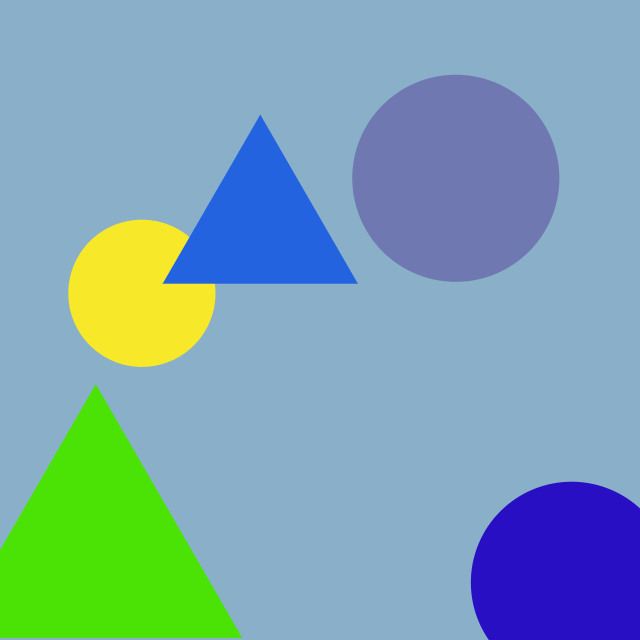
A Shadertoy shader for this background:

```glsl
const vec3 SKY = vec3(0.54, 0.69, 0.79);
const vec3 LILAC = vec3(0.44, 0.47, 0.70);
const vec3 YELLOW = vec3(0.97, 0.91, 0.16);
const vec3 BLUE = vec3(0.14, 0.39, 0.88);
const vec3 GREEN = vec3(0.29, 0.89, 0.02);
const vec3 INDIGO = vec3(0.16, 0.06, 0.77);

float circleDistance(vec2 p, vec2 center, float radius) {
    return length(p - center) - radius;
}

// Upright equilateral triangle, sized by its circumradius
float triangleDistance(vec2 p, vec2 center, float circumradius) {
    vec2 q = p - center;
    float slope = dot(vec2(abs(q.x), q.y), vec2(0.866025, 0.5));
    return max(slope, -q.y) - 0.5 * circumradius;
}

// Lay a flat colour inside a shape, with a soft edge one pixel wide
vec3 paint(vec3 base, vec3 ink, float dist, float pixel) {
    return mix(base, ink, clamp(0.5 - dist / pixel, 0.0, 1.0));
}

void mainImage(out vec4 fragColor, in vec2 fragCoord) {
    vec2 p = fragCoord / iResolution.xy;
    float pixel = 1.0 / min(iResolution.x, iResolution.y);
    vec3 color = SKY;

    // Circles
    color = paint(color, LILAC, circleDistance(p, vec2(0.7122, 0.7214), 0.1618), pixel);
    color = paint(color, YELLOW, circleDistance(p, vec2(0.2217, 0.5417), 0.115), pixel);
    color = paint(color, INDIGO, circleDistance(p, vec2(0.8932, 0.0898), 0.1575), pixel);

    // Triangles, the blue one overlapping the yellow circle
    color = paint(color, BLUE, triangleDistance(p, vec2(0.4067, 0.6448), 0.1762), pixel);
    color = paint(color, GREEN, triangleDistance(p, vec2(0.1497, 0.1354), 0.2643), pixel);

    fragColor = vec4(color, 1.0);
}
```
